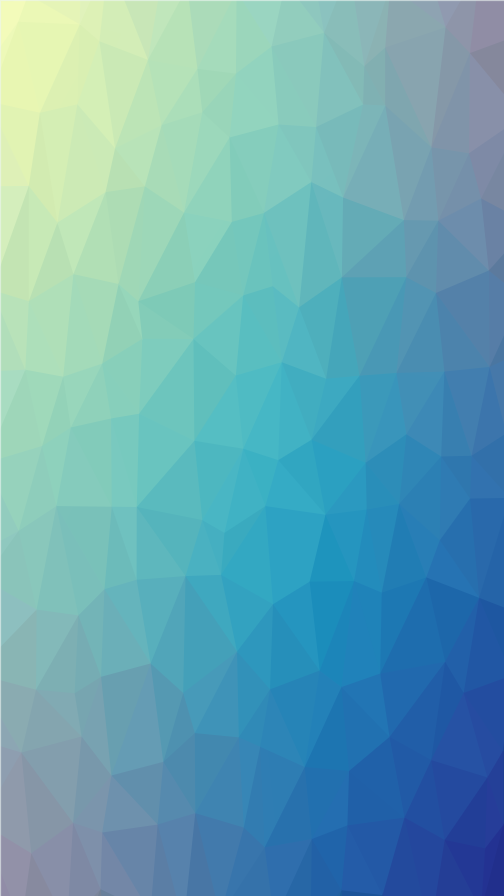
Give the GLSL for this background, as a WebGL 2 fragment shader.

```glsl
#version 300 es
precision highp float;

uniform vec2 u_resolution;
out vec4 fragColor;

const vec2 GRID = vec2(12.4, 11.4);       // facets across and up
const vec2 GRID_SHIFT = vec2(0.3, 0.2);
const float JITTER = 0.7;                 // vertex scatter within its cell
const float RAMP_START = 0.095;
const float RAMP_END = 0.895;
const vec3 CROSS_TINT = vec3(0.045, -0.045, 0.02); // warms the mixed corners
const float TONE_VARIATION = 0.012;
const vec3 RIM_COLOR = vec3(0.93, 0.96, 0.95);
const float RIM_WIDTH = 0.0022;
const float RIM_STRENGTH = 0.6;

const vec3 RAMP[9] = vec3[9](
    vec3(1.00, 1.00, 0.85),
    vec3(0.93, 0.97, 0.69),
    vec3(0.78, 0.91, 0.71),
    vec3(0.50, 0.80, 0.73),
    vec3(0.25, 0.71, 0.77),
    vec3(0.11, 0.57, 0.75),
    vec3(0.13, 0.37, 0.66),
    vec3(0.15, 0.20, 0.58),
    vec3(0.03, 0.11, 0.35));

float hash(vec2 p) {
    return fract(sin(dot(p, vec2(127.1, 311.7))) * 43758.5453);
}

// Scattered mesh vertex, in 0..1 canvas units
vec2 meshVertex(vec2 cell) {
    vec2 offset = vec2(hash(cell), hash(cell + 57.3)) - 0.5;
    return (cell + offset * JITTER - GRID_SHIFT) / GRID;
}

vec3 ramp(float t) {
    float s = clamp(t, 0.0, 0.999) * 8.0;
    int i = int(s);
    return mix(RAMP[i], RAMP[i + 1], s - float(i));
}

// Average of one ramp running rightward and one running downward
vec3 gradientColor(vec2 uv) {
    float across = mix(RAMP_START, RAMP_END, uv.x);
    float down = mix(RAMP_START, RAMP_END, 1.0 - uv.y);
    float spread = across - down;
    return 0.5 * (ramp(across) + ramp(down)) + CROSS_TINT * spread * spread;
}

// Signed distance to an edge in pixels, positive on its left
float edgeDistance(vec2 p, vec2 a, vec2 b) {
    vec2 edge = (b - a) * u_resolution;
    vec2 toPoint = (p - a) * u_resolution;
    return (edge.x * toPoint.y - edge.y * toPoint.x) / max(length(edge), 1e-4);
}

// Flat facet colour weighted by its smooth coverage
vec4 facet(vec2 p, vec2 a, vec2 b, vec2 c) {
    float inside = min(edgeDistance(p, a, b),
                       min(edgeDistance(p, b, c), edgeDistance(p, c, a)));
    float coverage = clamp(inside + 0.5, 0.0, 1.0);
    vec2 center = (a + b + c) / 3.0;
    float tone = (hash(floor(center * 997.0)) - 0.5) * 2.0 * TONE_VARIATION;
    return vec4(gradientColor(center) + tone, 1.0) * coverage;
}

void main() {
    vec2 uv = gl_FragCoord.xy / u_resolution;
    vec2 home = floor(uv * GRID + GRID_SHIFT);

    // Split every nearby quad along its shorter diagonal
    vec4 sum = vec4(gradientColor(uv), 1.0) * 0.001;
    for (int y = -1; y <= 1; y++) {
        for (int x = -1; x <= 1; x++) {
            vec2 cell = home + vec2(x, y);
            vec2 a = meshVertex(cell);
            vec2 b = meshVertex(cell + vec2(1.0, 0.0));
            vec2 c = meshVertex(cell + vec2(1.0, 1.0));
            vec2 d = meshVertex(cell + vec2(0.0, 1.0));
            if (length((c - a) * GRID) < length((d - b) * GRID)) {
                sum += facet(uv, a, b, c) + facet(uv, a, c, d);
            } else {
                sum += facet(uv, a, b, d) + facet(uv, b, c, d);
            }
        }
    }
    vec3 color = sum.rgb / sum.a;

    // Thin pale rim at the left and top
    vec2 rimDistance = vec2(uv.x, (1.0 - uv.y) * u_resolution.y / u_resolution.x);
    float pixel = 1.0 / u_resolution.x;
    float rim = clamp((RIM_WIDTH - min(rimDistance.x, rimDistance.y)) / pixel + 0.5, 0.0, 1.0);
    color = mix(color, RIM_COLOR, rim * RIM_STRENGTH);

    fragColor = vec4(color, 1.0);
}
```
